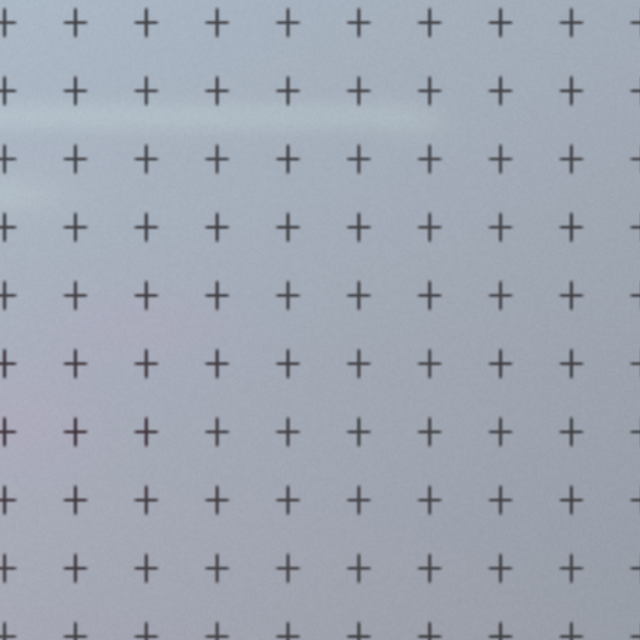
This pattern is drawn by a WebGL 2 fragment shader. Its source:

```glsl
#version 300 es
precision highp float;
// Soft dark plus marks in a regular grid on a grainy, softly lit blue-grey sheet.

uniform vec2 u_resolution;
out vec4 outColor;

// Grid and mark sizes, in canvas units
const vec2 PITCH = vec2(0.1107, 0.10658);
const vec2 FIRST_MARK = vec2(0.0072, 0.0054);
const vec2 ARM_LENGTH = vec2(0.0178, 0.0222);    // half length: across, up
const vec2 ARM_THICKNESS = vec2(0.0023, 0.0027); // half width: across, up
const float EDGE_BLUR = 0.0035;
const float TIP_BLUR = 0.0050;

// Sheet colours at the corners
const vec3 TOP_LEFT = vec3(0.672, 0.722, 0.778);
const vec3 TOP_RIGHT = vec3(0.634, 0.670, 0.720);
const vec3 BOTTOM_LEFT = vec3(0.650, 0.660, 0.708);
const vec3 BOTTOM_RIGHT = vec3(0.590, 0.612, 0.652);

// Ink, reflections and grain
const vec3 INK = vec3(0.225, 0.222, 0.235);
const vec3 WARM_INK = vec3(0.215, 0.155, 0.180);
const vec3 STREAK_GLOW = vec3(0.034, 0.044, 0.028);
const vec3 PINK_GLOW = vec3(0.016, -0.008, 0.006);
const float INK_OPACITY = 0.95;
const float INK_VARIATION = 0.06;
const float GRAIN_SCALE = 260.0;
const float GRAIN_STRENGTH = 0.024;

float hash(vec2 p) {
    vec3 q = fract(vec3(p.xyx) * 0.1031);
    q += dot(q, q.yzx + 33.33);
    return fract((q.x + q.y) * q.z);
}

float valueNoise(vec2 p) {
    vec2 cell = floor(p);
    vec2 f = fract(p);
    f = f * f * (3.0 - 2.0 * f);
    float low = mix(hash(cell), hash(cell + vec2(1.0, 0.0)), f.x);
    float high = mix(hash(cell + vec2(0.0, 1.0)), hash(cell + vec2(1.0)), f.x);
    return mix(low, high, f.y);
}

// Soft elliptical spot, 1 at its centre
float spot(vec2 p, vec2 centre, vec2 radius) {
    vec2 d = (p - centre) / radius;
    return exp(-dot(d, d));
}

// Coverage of a centred bar with blurred sides and tips
float bar(vec2 p, vec2 halfSize, vec2 blur) {
    vec2 c = 1.0 - smoothstep(halfSize - blur, halfSize + blur, abs(p));
    return c.x * c.y;
}

vec3 sheetColor(vec2 uv) {
    vec3 color = mix(mix(BOTTOM_LEFT, BOTTOM_RIGHT, uv.x),
                     mix(TOP_LEFT, TOP_RIGHT, uv.x), uv.y);

    // Long and short light streaks
    float offset = (uv.y - 0.818) / 0.024;
    float streak = exp(-offset * offset) * (1.0 - smoothstep(0.60, 0.73, uv.x));
    streak += 0.35 * spot(uv, vec2(0.66, 0.803), vec2(0.05, 0.025));
    streak += 0.85 * spot(uv, vec2(0.0, 0.695), vec2(0.10, 0.032));
    color += STREAK_GLOW * streak;

    // Faint pink reflections
    float pink = spot(uv, vec2(0.22, 0.49), vec2(0.14, 0.055));
    pink += spot(uv, vec2(0.04, 0.34), vec2(0.13, 0.09));
    color += PINK_GLOW * pink;

    // Fine grain in two octaves
    float grain = 0.65 * valueNoise(uv * GRAIN_SCALE)
                + 0.35 * valueNoise(uv * GRAIN_SCALE * 2.1 + 17.0);
    return color + (grain - 0.5) * GRAIN_STRENGTH;
}

void main() {
    vec2 uv = gl_FragCoord.xy / u_resolution;
    float pixel = 1.0 / min(u_resolution.x, u_resolution.y);

    // Nearest grid point
    vec2 grid = (uv - FIRST_MARK) / PITCH;
    vec2 id = floor(grid + 0.5);
    vec2 p = (grid - id) * PITCH;

    // Crossed arms
    vec2 blur = max(vec2(TIP_BLUR, EDGE_BLUR), vec2(0.7 * pixel));
    float across = bar(p, vec2(ARM_LENGTH.x, ARM_THICKNESS.x), blur);
    float up = bar(p, vec2(ARM_THICKNESS.y, ARM_LENGTH.y), blur.yx);
    float mark = 1.0 - (1.0 - 0.93 * across) * (1.0 - 0.90 * up);

    // Ink warms toward the lower left and varies slightly per mark
    float warmth = spot(uv, vec2(0.06, 0.32), vec2(0.30, 0.20));
    vec3 ink = mix(INK, WARM_INK, warmth);
    float opacity = INK_OPACITY - INK_VARIATION * hash(id + 5.0);

    outColor = vec4(mix(sheetColor(uv), ink, mark * opacity), 1.0);
}
```
